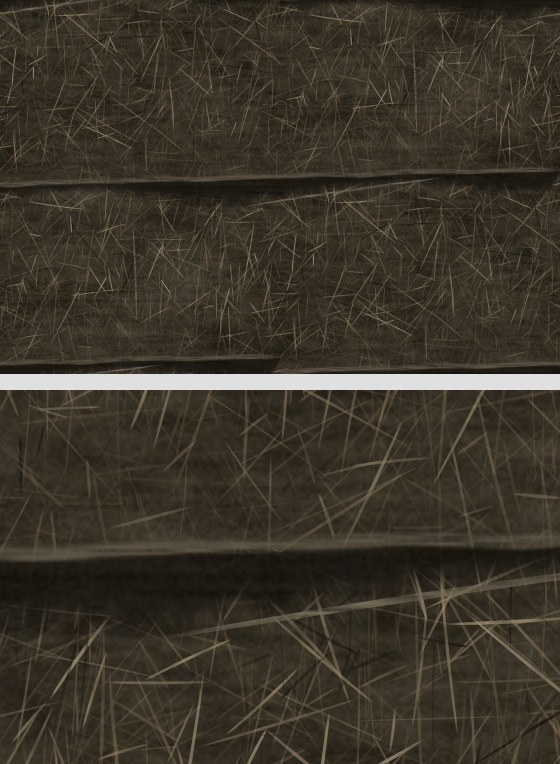
Top: the whole. Bottom: its middle third, enlarged.
A Shadertoy shader for this texture:

```glsl
// Dark earthen slabs strewn with dry straw, split by shadowed horizontal cracks.
// One slab fills the canvas width and half its height; each row shifts by half a
// slab. Hashed straw layers, noise and a few accents share that lattice.

#define TILE vec2(3.0, 1.0) // slab size; the canvas spans 3 x 2 units
#define SHORT_LAYERS 10
#define STRAW_LAYERS 16
#define LONG_LAYERS 3
#define STRAW_WIDTH 0.0027
#define GRAIN 0.075
#define EARTH_DARK vec3(0.115, 0.098, 0.068)
#define EARTH_LIGHT vec3(0.285, 0.257, 0.202)
#define GAP_COLOR vec3(0.085, 0.073, 0.052)
#define STRAW_BROWN vec3(0.40, 0.325, 0.23)
#define STRAW_PALE vec3(0.64, 0.58, 0.47)
#define FIBRE_GREY vec3(0.38, 0.35, 0.29)

vec4 hash4(vec3 p) {
    vec4 q = fract(p.xyzx * vec4(0.1031, 0.1030, 0.0973, 0.1099));
    q += dot(q, q.wzxy + 33.33);
    return fract((q.xxyz + q.yzzw) * q.zywx);
}

// Wraps into one slab of size n, each row sliding by half its width.
vec2 wrapBrick(vec2 p, vec2 n) {
    return mod(p - floor(p.y / n.y) * vec2(0.5 * n.x, n.y), n);
}

vec2 offsetFrom(vec2 p, vec2 center) {
    return wrapBrick(p - center + 0.5 * TILE, TILE) - 0.5 * TILE;
}

float cellValue(vec2 cell, vec2 n) {
    return hash4(vec3(floor(wrapBrick(cell + 0.5, n)), n.y)).x;
}

// Value noise with n cells per slab.
float noise(vec2 p, float nx, float ny) {
    vec2 n = vec2(nx, ny), c = p * n / TILE, i = floor(c), f = fract(c);
    f = f * f * (3.0 - 2.0 * f);
    vec2 e = vec2(1.0, 0.0);
    return mix(mix(cellValue(i, n), cellValue(i + e, n), f.x),
               mix(cellValue(i + e.yx, n), cellValue(i + e.xx, n), f.x), f.y);
}

// Coverage of a tapered, slightly bent stroke centred on zero.
float stroke(vec2 d, vec2 dir, float halfLen, float width, float bend, float px) {
    float t = dot(d, dir) / halfLen;
    float across = dot(d, vec2(-dir.y, dir.x)) + bend * halfLen * t * t;
    float w = width * (1.0 - 0.6 * t * t);
    return clamp(0.5 + (w - abs(across)) / px, 0.0, 1.0) * smoothstep(1.0, 0.75, abs(t));
}

float segment(vec2 p, vec4 ends, float width, float px) {
    vec2 span = ends.zw - ends.xy;
    return stroke(offsetFrom(p, ends.xy + 0.5 * span), normalize(span), 0.5 * length(span), width, 0.012, px);
}

// One straw per cell; 'rows' sets cell size and straw length.
void strawLayer(inout vec3 col, vec2 p, float rows, int seed, float density, float px) {
    float s = float(seed);
    vec2 c = (p + hash4(vec3(s, rows, 7.0)).xy) * rows;
    for (int j = -1; j <= 1; j++)
    for (int i = -1; i <= 1; i++) {
        vec2 cell = floor(c) + vec2(i, j);
        vec3 id = vec3(floor(wrapBrick(cell + 0.5, TILE * rows)), s + 10.0 * rows);
        vec4 h = hash4(id), k = hash4(id + 91.0);
        float angle = 3.1416 * h.z + 0.3 * sin(6.2832 * h.z);
        float halfLen = mix(0.2, 0.95, h.w * h.w) / rows;
        float a = stroke((c - cell - h.xy) / rows, vec2(cos(angle), sin(angle)), halfLen,
                         STRAW_WIDTH * mix(0.4, 1.2, k.x), 0.07 * (k.y - 0.5), px);
        vec3 tint = k.z < 0.1 ? GAP_COLOR : mix(STRAW_BROWN, STRAW_PALE, k.w * k.w);
        col = mix(col, tint, a * density * mix(0.15, 0.85, k.w * k.x));
    }
}

// Brushed smear made of slanted streaks.
float smear(vec2 p, vec2 center, vec2 size, float slant) {
    vec2 d = offsetFrom(p, center);
    return exp(-dot(d / size, d / size)) * noise(vec2(0.5 * d.x, d.y + slant * d.x) + 0.7, 18.0, 90.0);
}

void mainImage(out vec4 fragColor, in vec2 fragCoord) {
    vec2 p = fragCoord / iResolution.xy * vec2(3.0, 2.0);
    float px = 2.0 / iResolution.y;
    float streak = noise(p, 18.0, 64.0), cloud = noise(p, 12.0, 5.0);
    float wear = noise(p, 90.0, 30.0), ragged = noise(p, 40.0, 170.0);

    // Slab frame with the crack near y = 1
    vec2 q = wrapBrick(p - vec2(0.0, 0.5), TILE) + vec2(0.0, 0.5);
    float above = q.y - 0.997 - 0.029 * q.x - 0.012 * noise(p, 14.0, 1.0);

    // Earth: clouds, horizontal grain and grit
    float tone = 0.4 * cloud + 0.3 * streak + 0.3 * noise(p, 48.0, 18.0);
    float grit = 0.6 * noise(p, 420.0, 150.0) + 0.4 * noise(p, 120.0, 110.0);
    vec3 col = mix(EARTH_DARK, EARTH_LIGHT, tone) + GRAIN * (grit - 0.5);

    // Shadowed gap below the crack
    float hump = (q.x - 1.22) / 0.48, slabEnd = smoothstep(3.0, 2.93, q.x);
    float depth = 0.012 + 0.115 * exp(-hump * hump) + 0.085 * smoothstep(2.1, 2.8, q.x);
    depth *= slabEnd * mix(0.7, 1.2, wear);
    float gap = smoothstep(depth + 0.05, depth * 0.7, -above) * smoothstep(0.004, -0.006, above);
    col = mix(col, GAP_COLOR + 0.04 * (streak + grit - 0.7), 0.92 * gap);

    // Smears and haze
    float haze = smear(p, vec2(0.45, 0.95), vec2(0.22, 0.06), 0.55)
               + smear(p, vec2(2.27, 1.00), vec2(0.13, 0.04), 0.4)
               + smear(p, vec2(2.48, 1.55), vec2(0.22, 0.14), -0.8);
    col = mix(col, FIBRE_GREY, 0.6 * haze);

    // Straw, patchy, thin above the crack and absent in the gap
    float density = (1.0 - 0.93 * gap) * mix(0.6, 1.25, wear);
    if (above > 0.0) density *= mix(0.45, 1.0, smoothstep(0.0, 0.28, above));
    for (int i = 0; i < SHORT_LAYERS; i++) strawLayer(col, p, 6.0, i, density, px);
    for (int i = 0; i < STRAW_LAYERS; i++) strawLayer(col, p, 4.0, i, density, px);
    for (int i = 0; i < LONG_LAYERS; i++) strawLayer(col, p, 2.0, i, 0.8 * density, px);

    // Crack lip: ragged band; slanted fibre and upright stalk
    float lip = smoothstep(0.020, 0.006, abs(above - 0.009)) * slabEnd;
    col = mix(col, FIBRE_GREY, lip * mix(0.1, 0.9, ragged));
    float fibre = segment(p, vec4(1.27, 0.895, 2.40, 1.06), 0.0065, px);
    float stalk = segment(p, vec4(2.215, 1.80, 2.235, 1.27), 0.005, px);
    col = mix(col, FIBRE_GREY * 1.2, max(fibre, stalk) * mix(0.25, 1.0, ragged));
    fragColor = vec4(col, 1.0);
}
```
